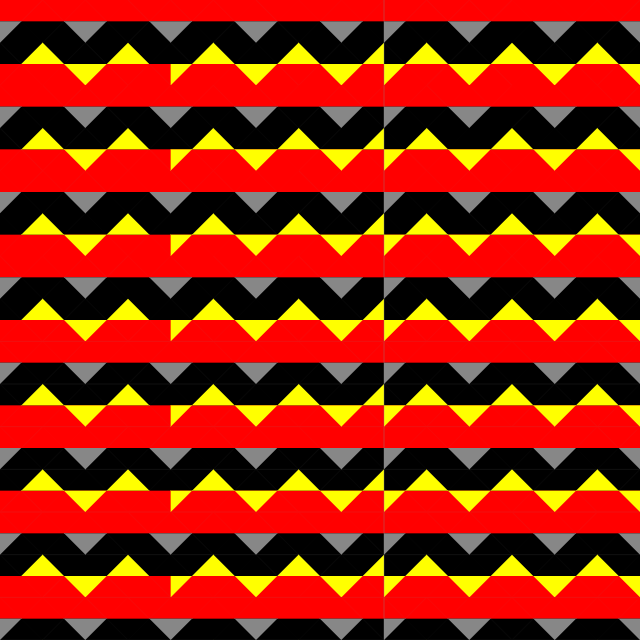
Reproduce this pattern procedurally as a WebGL 2 fragment shader.

```glsl
#version 300 es
precision highp float;
// Red and black bands edged by zigzag rows of grey and yellow triangles.
// One period is 4 x 4 cells; folded coordinates give each triangle a signed
// distance. The rows restart at a seam, and faint hairlines follow the lattice.

#define CELLS 30.0            // cells across and down (7.5 periods)
#define PERIOD 4.0            // cells per repeat
#define SEAM_X 18.0           // where the rows restart
#define PANEL_X 8.0           // right end of the first panel
#define HAIR_WIDTH 0.04       // hairline width in cells
#define DIAGONAL_HAIR 0.07    // hairline strengths
#define LEVEL_HAIR 0.14
#define SEAM_HAIR 0.45

uniform vec2 u_resolution;
out vec4 fragColor;

const vec3 RED = vec3(1.0, 0.0, 0.0);
const vec3 BLACK = vec3(0.0);
const vec3 YELLOW = vec3(1.0, 1.0, 0.0);
const vec3 GREY = vec3(0.53);

float hash(vec2 p) {
    vec3 q = fract(vec3(p.xyx) * 0.1031);
    q += dot(q, q.yzx + 33.33);
    return fract((q.x + q.y) * q.z);
}

// Coverage of a shape whose signed distance is positive inside.
float cover(float d, float px) {
    return clamp(d / px + 0.5, 0.0, 1.0);
}

// Coverage of a thin line at distance d, also when thinner than a pixel.
float hairline(float d, float px) {
    float h = 0.5 * HAIR_WIDTH;
    return clamp((min(d + h, 0.5 * px) - max(d - h, -0.5 * px)) / px, 0.0, 1.0);
}

// Distance to the nearest multiple of the step.
float fold(float x, float stepSize) {
    return abs(mod(x + 0.5 * stepSize, stepSize) - 0.5 * stepSize);
}

// Right-angled triangle: half-width 1 at height 0, apex at height 1.
float triangle(float side, float height) {
    return min(height, (1.0 - side - height) * 0.7071);
}

vec3 bands(vec2 p, float origin, float px) {
    float side = fold(p.x - origin, PERIOD);   // from the downward apexes
    float row = mod(p.y, PERIOD) - 1.0;        // black lies from 0 to 2
    vec3 color = mix(RED, BLACK, cover(1.0 - abs(row - 1.0), px));

    float greyDown = triangle(side, row);
    float yellowUp = triangle(0.5 * PERIOD - side, 2.0 - row);
    float yellowDown = triangle(side, row - 2.0);

    // The first panel keeps only its central downward triangle.
    float kept = max(p.x - PANEL_X, 2.0 - abs(p.x - 0.5 * PANEL_X));
    yellowDown = min(yellowDown, kept);

    color = mix(color, GREY, cover(greyDown, px));
    return mix(color, YELLOW, cover(max(yellowUp, yellowDown), px));
}

void main() {
    vec2 p = gl_FragCoord.xy / u_resolution * CELLS;
    p.y = CELLS - p.y;                         // count rows from the top
    float px = CELLS / min(u_resolution.x, u_resolution.y);

    // Two runs of the bands, joined at the seam.
    vec3 color = mix(bands(p, 0.0, px), bands(p, SEAM_X, px),
                     cover(p.x - SEAM_X, px));

    // Hairlines: uneven diagonals, level joins in the lower half, the seam.
    float diagonal = min(fold(p.x + p.y, 2.0), fold(p.x - p.y, 2.0)) * 0.7071;
    float wear = DIAGONAL_HAIR * hash(floor(p));
    float level = LEVEL_HAIR * step(0.5 * CELLS, p.y);
    float hair = wear * hairline(diagonal, px);
    hair = max(hair, level * hairline(fold(p.y, 2.0), px));
    hair = max(hair, SEAM_HAIR * hairline(abs(p.x - SEAM_X), px));

    fragColor = vec4(mix(color, GREY, hair), 1.0);
}
```
